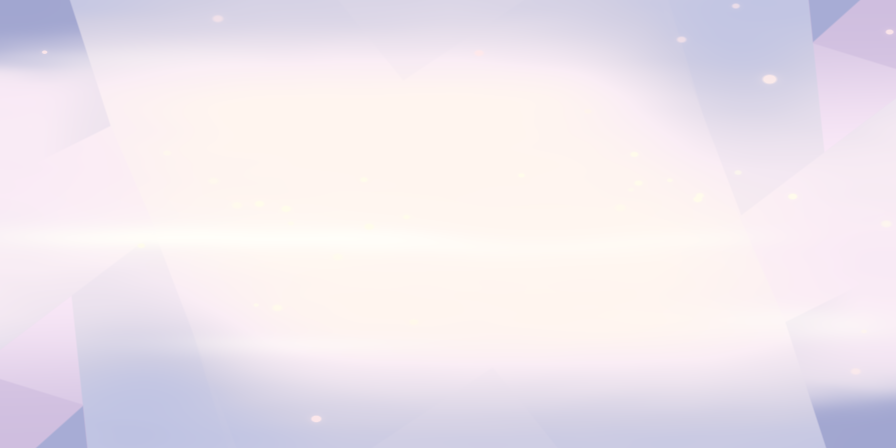
Write a Shadertoy shader that draws this background.

```glsl
#define CREAM vec3(1.00, 0.962, 0.938)
#define BLUSH vec3(0.98, 0.93, 0.96)
#define LILAC vec3(0.90, 0.87, 0.92)
#define HAZE  vec3(0.82, 0.81, 0.89)
#define SKY   vec3(0.74, 0.76, 0.89)
#define SLATE vec3(0.62, 0.64, 0.81)
#define ROSE  vec3(0.98, 0.91, 0.97)
#define MAUVE vec3(0.79, 0.72, 0.86)
#define GLOW  vec3(1.00, 0.995, 0.975)
#define MIST_HEIGHT 0.47
#define GLINT_COUNT 34

vec2 hash2(vec2 p) {
    vec3 q = fract(p.xyx * vec3(0.1031, 0.1030, 0.0973));
    q += dot(q, q.yzx + 33.33);
    return fract((q.xx + q.yz) * q.zy);
}

float cornerDot(vec2 cell, vec2 offset, vec2 f) {
    return dot(hash2(cell + offset) * 2.0 - 1.0, f - offset);
}

float gradientNoise(vec2 p) {
    vec2 i = floor(p), f = fract(p);
    vec2 u = f * f * f * (f * (f * 6.0 - 15.0) + 10.0);
    float low = mix(cornerDot(i, vec2(0, 0), f), cornerDot(i, vec2(1, 0), f), u.x);
    float high = mix(cornerDot(i, vec2(0, 1), f), cornerDot(i, vec2(1, 1), f), u.x);
    return mix(low, high, u.y);
}

float ramp(float a, float b, float x) {
    return clamp((x - a) / (b - a), 0.0, 1.0);
}

float blob(vec2 p, vec2 center, vec2 radius) {
    vec2 d = (p - center) / radius;
    return exp(-dot(d, d));
}

// Coverage of the half plane to the left of the line from a to b
float leftOf(vec2 p, vec2 a, vec2 b) {
    vec2 dir = normalize(b - a), d = p - a;
    float aa = 1.2 / iResolution.y;
    return smoothstep(-aa, aa, dir.x * d.y - dir.y * d.x);
}

vec3 depthColor(float t) {
    vec3 c = mix(CREAM, BLUSH, ramp(0.0, 0.22, t));
    c = mix(c, LILAC, ramp(0.22, 0.45, t));
    c = mix(c, HAZE, ramp(0.45, 0.65, t));
    c = mix(c, SKY, ramp(0.65, 0.82, t));
    return mix(c, SLATE, ramp(0.82, 1.0, t));
}

// Vertical falloff, tinted sides and two cool corners
float backdropDepth(vec2 p) {
    float away = abs(p.x - 1.0);
    float top = 0.57 * (1.0 + 0.2 * away) * (1.0 - smoothstep(0.0, 0.24, 1.0 - p.y));
    float bottom = 0.70 * (1.0 - smoothstep(0.0, 0.30, p.y));
    float sides = 0.24 * smoothstep(0.4, 1.0, away);
    float cool = 0.58 * (blob(p, vec2(1.64, 0.86), vec2(0.26, 0.20))
                       + blob(p, vec2(0.33, 0.14), vec2(0.26, 0.20)));
    return 1.0 - (1.0 - max(top, bottom)) * (1.0 - sides) * (1.0 - cool);
}

// Glassy panes of the left side; the right side is the same turned half round
vec3 addPanes(vec3 col, vec2 p, float wisp) {
    vec2 knee = vec2(0.247, 0.719), tip = vec2(0.1875, 0.096);
    float belowRidge = leftOf(p, vec2(0.326, 0.466), vec2(0.0, 0.219));
    float outer = leftOf(p, vec2(0.195, 0.0), vec2(0.156, 0.375));

    // Soft inner panes
    float inner = leftOf(p, vec2(0.34, 0.505), knee) * smoothstep(0.42, 0.55, p.y);
    col = mix(col, ROSE, 0.35 * inner * (1.0 - smoothstep(0.62, 0.85, p.y)));
    float slant = leftOf(p, vec2(0.508, 0.0), vec2(0.43, 0.258));
    col = mix(col, SKY, 0.24 * slant * (1.0 - smoothstep(0.1, 0.34, p.y)));
    col = mix(col, HAZE, 0.16 * belowRidge * leftOf(p, vec2(0.43, 0.258), vec2(0.3, 0.6)));
    float shard = leftOf(p, vec2(0.755, 1.0), vec2(0.90, 0.82))
                * leftOf(p, vec2(0.90, 0.82), vec2(1.17, 1.0));
    col = mix(col, LILAC, 0.15 * shard);

    // Mauve pane and the small corner triangles
    vec3 mauve = mix(ROSE, MAUVE, 0.72 * (1.0 - smoothstep(0.02, 0.36, p.y)));
    col = mix(col, mauve, 0.9 * outer * belowRidge);
    float corner = outer * leftOf(p, tip, vec2(0.0, 0.154));
    col = mix(col, MAUVE, 0.5 * corner);
    col = mix(col, mix(SLATE, SKY, 0.3), outer * leftOf(p, tip, vec2(0.08, 0.0)));

    // Slate pane with pale mist under it
    float pane = leftOf(p, knee, vec2(0.156, 1.0)) * leftOf(p, vec2(0.0, 0.596), knee);
    col = mix(col, LILAC, 0.6 * pane * smoothstep(0.06, 0.24, p.x));
    col = mix(col, ROSE, 0.5 * pane * blob(p, vec2(0.0, 0.79), vec2(0.2, 0.06)));
    return mix(col, SLATE, 0.92 * pane * smoothstep(0.82, 0.94, p.y + 0.04 * wisp));
}

// Bright wavering streak with fainter wisps
vec3 addMist(vec3 col, vec2 p, float wisp) {
    float dip = exp(-pow((p.x - 1.15) / 0.28, 2.0));
    float d = p.y - MIST_HEIGHT + 0.025 * dip - 0.012 * wisp;
    float strength = mix(0.95, 0.5, smoothstep(0.75, 1.2, p.x)) * (1.0 - smoothstep(1.5, 1.9, p.x));
    strength *= smoothstep(-0.3, 0.4, p.x);
    float streak = 0.7 * exp(-pow(d / 0.024, 2.0)) + 0.35 * exp(-pow(d / 0.07, 2.0));
    float wisps = 0.35 * blob(p, vec2(0.65, 0.23), vec2(0.30, 0.022))
                + 0.40 * blob(p, vec2(1.8, 0.28), vec2(0.28, 0.04))
                + 0.25 * blob(p, vec2(0.3, 0.87), vec2(0.25, 0.03));
    return mix(col, GLOW, clamp(streak * strength + wisps * (1.0 + wisp), 0.0, 1.0));
}

float glint(vec2 p, vec2 center, float size) {
    float r = length((p - center) * vec2(0.65, 1.0)) / size;
    return smoothstep(1.2, 0.5, r) + 0.25 * exp(-0.6 * r * r);
}

void mainImage(out vec4 fragColor, in vec2 fragCoord) {
    vec2 p = fragCoord / iResolution.y;
    float wisp = gradientNoise(p * vec2(2.5, 11.0)) + 0.5 * gradientNoise(p * vec2(6.0, 26.0));

    vec3 col = depthColor(backdropDepth(p) + 0.04 * wisp);
    col = addPanes(col, p, wisp);
    col = addPanes(col, vec2(2.0, 1.0) - p, wisp);
    col = addMist(col, p, wisp);

    // Scattered glints, densest around the middle height
    float sparkle = glint(p, vec2(1.718, 0.823), 0.011) + glint(p, vec2(0.706, 0.065), 0.008);
    for (int i = 0; i < GLINT_COUNT; i++) {
        vec2 spot = hash2(vec2(float(i) + 3.0, 17.0));
        vec2 look = hash2(vec2(float(i) + 9.0, 41.0));
        float spread = spot.y * 2.0 - 1.0;
        vec2 center = vec2(2.0 * spot.x, 0.55 + 0.22 * spread + 0.22 * spread * spread * spread);
        sparkle += (0.35 + 0.6 * look.y) * glint(p, center, mix(0.004, 0.009, look.x));
    }
    vec3 glintColor = mix(vec3(1.0, 0.99, 0.92), vec3(1.0, 0.91, 0.92), smoothstep(0.15, 0.4, abs(p.y - 0.5)));
    col = mix(col, glintColor, clamp(sparkle, 0.0, 0.9));
    fragColor = vec4(col, 1.0);
}
```
